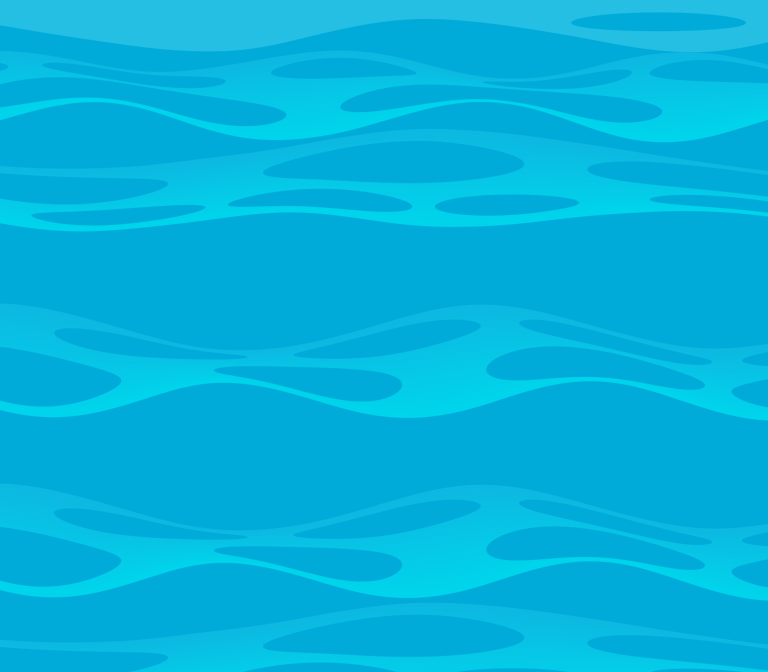
This texture is drawn by a WebGL 1 fragment shader. Its source:

```glsl
precision highp float;
// Flat stylised water: wavy cyan swells with gradients, pierced by smooth dark pools.

uniform vec2 u_resolution;

const float TAU = 6.2831853;
const vec3 DEEP = vec3(0.0, 0.67, 0.855);
const vec3 CREST = vec3(0.05, 0.72, 0.88);
const vec3 FOOT = vec3(0.0, 0.835, 0.925);
const vec3 HAZE = vec3(0.145, 0.75, 0.89);

float hash(vec2 p) {
  return fract(sin(dot(p, vec2(127.1, 311.7))) * 43758.5453);
}

vec2 gradient(vec2 cell) {
  float angle = TAU * hash(cell);
  return vec2(cos(angle), sin(angle));
}

float gradientNoise(vec2 p) {
  vec2 i = floor(p), f = fract(p);
  vec2 u = f * f * f * (f * (f * 6.0 - 15.0) + 10.0);
  vec2 e = vec2(1.0, 0.0);
  float low = mix(dot(gradient(i), f), dot(gradient(i + e), f - e), u.x);
  float high = mix(dot(gradient(i + e.yx), f - e.yx),
                   dot(gradient(i + e.xx), f - e.xx), u.x);
  return mix(low, high, u.y);
}

// wave = (level, amplitude, period, crest position)
float waveHeight(float x, vec4 wave, float seed) {
  float ripple = 0.012 * gradientNoise(vec2(x * 4.0, seed + 0.5));
  return wave.x + wave.y * cos(TAU * (x - wave.w) / wave.z) + ripple;
}

// Anti-aliased coverage of the side where distance is negative
float coverage(float distance, float pixel) {
  return 1.0 - smoothstep(-0.75 * pixel, 0.75 * pixel, distance);
}

// Approximate distance to a tilted, bent ellipse
float poolDistance(vec2 offset, vec2 radius, float tilt, float bend) {
  vec2 q = offset / radius;
  q.y += tilt * q.x + bend * (q.x * q.x - 0.4);
  float k0 = length(q);
  float k1 = length(q / radius);
  return (k0 - 1.0) * max(k0, 0.001) / max(k1, 0.001);
}

// One pool per cell along a swell; row = (centre, half height, cell length, shift)
float poolRow(float x, float v, float thickness, vec4 row, float seed, float pixel) {
  float cell = floor((x - row.w) / row.z);
  float size = hash(vec2(cell, seed));
  float jitter = hash(vec2(cell, seed + 3.7)) - 0.5;
  float lean = hash(vec2(cell, seed + 8.3)) - 0.5;
  float halfLength = row.z * (0.46 - 0.13 * size);
  float centre = row.w + (cell + 0.5) * row.z + jitter * (0.96 * row.z - 2.0 * halfLength);
  vec2 offset = vec2(x - centre, (v - row.x) * thickness);
  vec2 radius = vec2(halfLength, row.y * thickness * (1.0 - 0.15 * size));
  return coverage(poolDistance(offset, radius, 0.4 * lean, -0.35 * jitter), pixel);
}

// A bright swell between two waves, with two rows of pools cut out
vec3 addSwell(vec3 water, vec2 p, vec4 top, vec4 bottom, vec4 lowRow, vec4 highRow,
              float seed, float pixel) {
  float ceiling = waveHeight(p.x, top, seed);
  float ground = waveHeight(p.x, bottom, seed + 5.0);
  float thickness = max(ceiling - ground, 0.004);
  float v = (p.y - ground) / thickness;
  float body = coverage(p.y - ceiling, pixel) * coverage(ground - p.y, pixel);
  float pools = max(poolRow(p.x, v, thickness, lowRow, seed, pixel),
                    poolRow(p.x, v, thickness, highRow, seed + 1.0, pixel));
  vec3 tint = mix(FOOT, CREST, clamp(v, 0.0, 1.0));
  return mix(water, tint, body * (1.0 - pools));
}

void main() {
  vec2 p = gl_FragCoord.xy / u_resolution.y;
  float pixel = 1.0 / u_resolution.y;
  vec3 water = DEEP;

  // Hazy far water with a single long pool
  float shore = waveHeight(p.x, vec4(0.947, 0.022, 0.74, 0.64), 21.0);
  float farPool = coverage(poolDistance(p - vec2(0.98, 0.967), vec2(0.13, 0.014), 0.0, 0.1), pixel);
  water = mix(water, HAZE, coverage(shore - p.y, pixel) * (1.0 - farPool));

  // Narrow far swell
  water = addSwell(water, p, vec4(0.905, 0.018, 0.52, 0.5), vec4(0.815, 0.028, 0.57, 0.14),
                   vec4(0.34, 0.25, 0.56, -0.08), vec4(0.79, 0.14, 0.3, 0.05), 2.0, pixel);

  // Alternating flat and tall swells
  for (int i = 0; i < 2; i++) {
    float n = float(i);
    float flatLift = 0.705 * n;
    float tallLift = 0.268 * n;
    water = addSwell(water, p, vec4(0.07 + flatLift, 0.03, 1.1, 0.65),
                     vec4(-0.032 + flatLift, 0.013, 0.6, 0.42),
                     vec4(0.21, 0.13, 0.31, 0.02), vec4(0.66, 0.26, 0.58, 0.28), 11.0, pixel);
    water = addSwell(water, p, vec4(0.247 + tallLift, 0.035, 0.72, 0.0),
                     vec4(0.135 + tallLift, 0.028, 0.53, 0.345),
                     vec4(0.34, 0.27, 0.42, -0.2), vec4(0.79, 0.14, 0.34, 0.05), 6.0, pixel);
  }

  gl_FragColor = vec4(water, 1.0);
}
```
